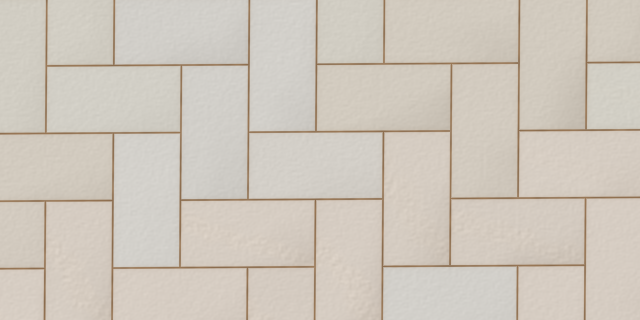
Write a Shadertoy shader that draws this texture.

```glsl
// Pale stone slabs, two by one, laid in a herringbone with thin brown joints.
// Each cell of a square grid finds its slab from (column + row) mod 4; the slab
// then gets a tint, a shaded corner, fine lit grain and sometimes a flaked band.

const float PITCH = 0.211;        // slab width, as a share of canvas height
const float JOINT_HALF = 0.0125;  // half joint width, in slab widths

const vec3 COOL_GREY   = vec3(0.824, 0.814, 0.792);
const vec3 SAGE_GREY   = vec3(0.818, 0.806, 0.768);
const vec3 BEIGE       = vec3(0.824, 0.796, 0.750);
const vec3 ROSE_BEIGE  = vec3(0.838, 0.801, 0.761);
const vec3 JOINT_BROWN = vec3(0.570, 0.445, 0.320);

float hash(vec2 p) {
    vec3 q = fract(vec3(p.xyx) * 0.1031);
    q += dot(q, q.yzx + 33.33);
    return fract((q.x + q.y) * q.z);
}

float noise(vec2 p) {
    vec2 i = floor(p), f = fract(p);
    f = f * f * (3.0 - 2.0 * f);
    return mix(mix(hash(i), hash(i + vec2(1, 0)), f.x),
               mix(hash(i + vec2(0, 1)), hash(i + vec2(1, 1)), f.x), f.y);
}

float fbm(vec2 p) {
    float sum = 0.0, amp = 0.5;
    for (int i = 0; i < 4; i++) {
        sum += amp * noise(p);
        p = mat2(1.6, 1.2, -1.2, 1.6) * p + 7.3;
        amp *= 0.5;
    }
    return sum;
}

// Slope of the noise towards the light at the upper left
float relief(vec2 p) {
    return noise(p + 0.35) - noise(p - 0.35);
}

// Herringbone lookup: the slab's first cell and its size
void findSlab(vec2 p, out vec2 origin, out vec2 size) {
    vec2 cell = floor(p);
    float k = mod(cell.x + cell.y, 4.0);
    bool lying = k > 0.5 && k < 2.5;
    size = lying ? vec2(2, 1) : vec2(1, 2);
    origin = cell;
    if (lying) origin.x -= k - 1.0;
    else if (k < 0.5) origin.y -= 1.0;
}

// Distance to the nearest side of a slab
float edgeDistance(vec2 local, vec2 size) {
    vec2 d = min(local, size - local);
    return min(d.x, d.y);
}

// One inside a round field of stone colour, zero outside
float field(vec2 p, vec2 centre, float radius) {
    return 1.0 - smoothstep(radius - 0.1, radius + 0.12, length(p - centre));
}

float rosiness(vec2 centre, float seed) {
    return smoothstep(1.4, 4.2, centre.y + 0.12 * centre.x + seed - 0.8);
}

vec3 slabTint(vec2 centre, float seed) {
    vec3 tint = mix(BEIGE, ROSE_BEIGE, rosiness(centre, seed));
    float sage = max(field(centre, vec2(0.0, 1.0), 1.2), field(centre, vec2(4.5, 0.0), 0.5));
    float cool = max(field(centre, vec2(2.3, 1.4), 2.05), field(centre, vec2(6.0, 4.5), 0.8));
    tint = mix(tint, COOL_GREY, cool);
    tint = mix(tint, SAGE_GREY, max(0.8 * sage, field(centre, vec2(9.0, 1.5), 0.8)));
    return tint + 0.010 * (seed - 0.5);
}

// Flaked stone along a ragged diagonal band
float flakeMask(vec2 uv, vec2 p, float amount) {
    float band = abs(uv.y - 0.6 * uv.x - 0.32) + 0.35 * (fbm(p * 5.0) - 0.5);
    return amount * (1.0 - smoothstep(0.06, 0.2, band));
}

void mainImage(out vec4 fragColor, in vec2 fragCoord) {
    // Slab units, with y running down and a very slight skew
    vec2 p = vec2(fragCoord.x, iResolution.y - fragCoord.y) / (iResolution.y * PITCH);
    float pixel = 1.0 / (iResolution.y * PITCH);
    p = vec2(p.x + 0.007 * p.y - 0.693, p.y + 0.006 * p.x + 0.02);

    vec2 origin, size;
    findSlab(p, origin, size);
    vec2 local = p - origin, uv = local / size;
    vec2 centre = origin + 0.5 * size;
    float seed = hash(origin + 17.0);
    float seed2 = hash(origin + 53.0);

    // Slab colour with faint mottling and a darker far corner
    vec3 color = slabTint(centre, seed);
    color += 0.010 * (fbm(p * 1.7 + seed * 20.0) - 0.47);
    float corner = smoothstep(0.5, 1.05, 0.5 * (uv.x + uv.y) + 0.25 * (noise(p * 2.0) - 0.5));
    color -= corner * (0.010 + 0.045 * seed2) * vec3(0.95, 1.0, 1.02);

    // Fine leathery grain in two sizes, rougher where the stone has flaked
    vec2 grainPos = p + origin * 3.7;
    color += 0.014 * relief(grainPos * vec2(19.0, 24.0));
    color += 0.012 * relief(grainPos.yx * vec2(33.0, 29.0) + 4.1);
    float rough = rosiness(centre, seed) * smoothstep(0.3, 0.7, seed2);
    float flakes = flakeMask(uv, grainPos, rough);
    color += flakes * (0.035 * relief(grainPos * 20.0) + vec3(0.004, 0.001, -0.003));

    // Soft shade beside the joint, then the joint itself
    float d = edgeDistance(local, size) + 0.002 * (noise(p * 11.0) - 0.5);
    color -= 0.045 * exp(-max(d, 0.0) * 34.0) * vec3(0.7, 1.0, 1.25);
    float blur = 0.6 * pixel + 0.003;
    float joint = 1.0 - smoothstep(JOINT_HALF - blur, JOINT_HALF + blur, d);
    vec3 jointColor = JOINT_BROWN * (0.94 + 0.12 * noise(p * 6.0));
    fragColor = vec4(mix(color, jointColor, joint), 1.0);
}
```
